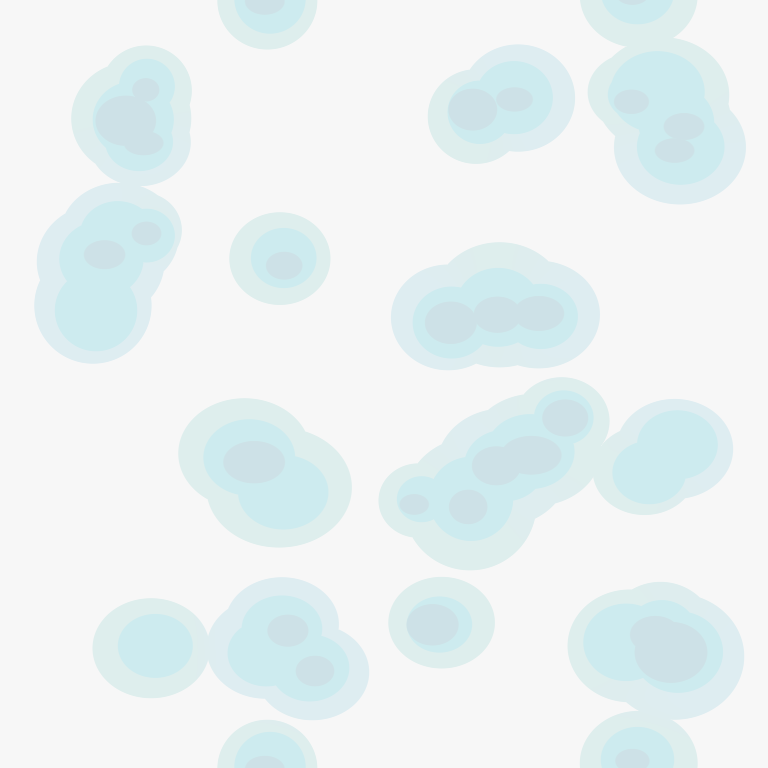
Write a Shadertoy shader that draws this pattern.

```glsl
// Seamless pastel clusters of overlapping ovals, each with three nested flat tones.

// Three random values in 0..1 from three integers
vec3 hash3(int a, int b, int c) {
    uvec3 v = uvec3(a, b, c) * 1664525u + 1013904223u;
    v.x += v.y * v.z; v.y += v.z * v.x; v.z += v.x * v.y;
    v ^= v >> 16u;
    v.x += v.y * v.z; v.y += v.z * v.x; v.z += v.x * v.y;
    return vec3(v >> 8u) / 16777216.0;
}

// Offset from a centre, taking the shortest way around the tile
vec2 wrapOffset(vec2 p, vec2 centre) {
    return fract(p - centre + 0.5) - 0.5;
}

// Moves a centre either onto the tile border or clear of it, so that
// no outline runs along the border
vec2 clearBorder(vec2 centre) {
    vec2 d = wrapOffset(centre, vec2(0.0));
    vec2 a = abs(d);
    vec2 pushed = max(a, mix(vec2(0.105), vec2(0.2), (a - 0.03) / 0.17));
    return sign(d) * mix(pushed, 0.25 * a, vec2(lessThan(a, vec2(0.03))));
}

// Approximate signed distance to an axis-aligned ellipse
float ellipse(vec2 p, vec2 radii) {
    return (length(p / radii) - 1.0) * min(radii.x, radii.y);
}

void mainImage(out vec4 fragColor, in vec2 fragCoord) {
    vec2 uv = fragCoord / iResolution.xy;
    float halfPixel = 0.6 / min(iResolution.x, iResolution.y);

    float rim = 1.0, body = 1.0, core = 1.0;
    float tintSum = 0.0, weightSum = 1e-6;

    // One cluster per cell of a 4 x 4 grid, holding zero to five blobs
    for (int k = 0; k < 16; k++) {
        int count = int(0.36 * float((k * 7 + 5) % 16));
        vec3 place = hash3(k, 17, 3);
        vec2 cell = vec2(k % 4, k / 4);
        vec2 middle = (cell + 0.5 + 0.4 * (place.xy - 0.5)) / 4.0;
        float angle = 3.14159 * place.z;
        vec2 along = vec2(cos(angle), sin(angle));
        vec2 across = vec2(-along.y, along.x);

        for (int i = 0; i < count; i++) {
            vec3 shape = hash3(k, i, 41);
            vec3 shift = hash3(k, i, 67);
            vec3 inner = hash3(k, i, 89);
            vec3 drift = hash3(k, i, 113);

            // Blobs line up in a loose, wobbling chain
            float t = float(i) - 0.5 * float(count - 1);
            vec2 centre = middle + along * (0.055 * t + 0.02 * (shift.x - 0.5))
                        + across * 0.07 * (shift.y - 0.5);
            vec2 p = wrapOffset(uv, clearBorder(centre));

            // Rim, slightly wider than tall
            float size = mix(0.05, 0.088, shape.x);
            vec2 radii = size * vec2(1.0 + 0.12 * shape.y, 1.0 - 0.08 * shape.y);
            rim = min(rim, ellipse(p, radii));

            // Rim tint blends softly between neighbouring blobs
            float weight = exp(-5.0 * length(p / radii));
            tintSum += weight * step(0.5, fract(7.0 * inner.x + shift.z));
            weightSum += weight;

            // Body, nudged off centre
            p += 0.014 * (inner.xy - 0.5);
            body = min(body, ellipse(p, radii * mix(0.6, 0.72, inner.z)));

            // Core, missing in some blobs
            if (shape.z > 0.22) {
                vec2 coreRadii = radii * mix(0.26, 0.48, drift.z)
                               * vec2(1.1, mix(0.75, 1.05, shift.z));
                core = min(core, ellipse(p + 0.022 * (drift.xy - 0.5), coreRadii));
            }
        }
    }

    // Flat tones stacked from the background up
    vec3 rimTone = mix(vec3(0.870, 0.928, 0.947), vec3(0.870, 0.932, 0.928),
                       tintSum / weightSum);
    vec3 color = vec3(0.969);
    color = mix(color, rimTone, smoothstep(halfPixel, -halfPixel, rim));
    color = mix(color, vec3(0.804, 0.922, 0.937), smoothstep(halfPixel, -halfPixel, body));
    color = mix(color, vec3(0.802, 0.884, 0.904), smoothstep(halfPixel, -halfPixel, core));
    fragColor = vec4(color, 1.0);
}
```
